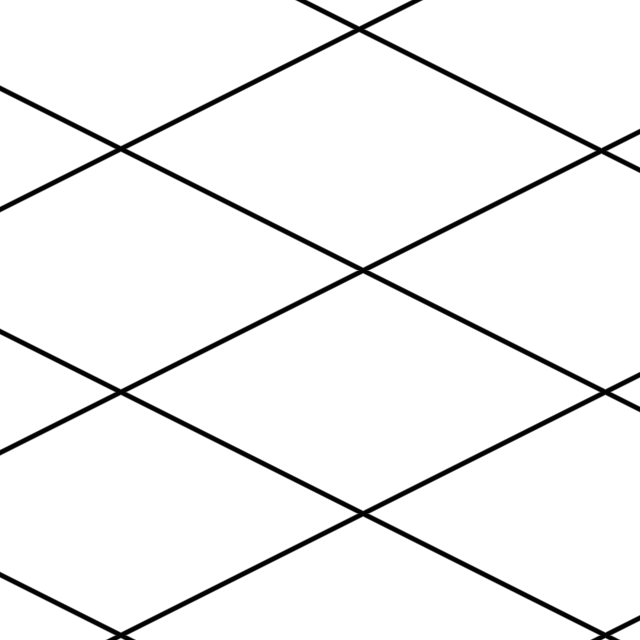
Give the GLSL for this pattern, as a Shadertoy shader.

```glsl
const float SLOPE = 0.502;          // rise of each strand per unit across
const float SPACING = 0.380;        // vertical step between parallel strands
const float RISING_START = 0.2925;  // left-edge height of a rising strand
const float FALLING_START = 0.4822; // left-edge height of a falling strand
const float TOP_SHIFT = -0.0062;    // slight sag of the uppermost falling strand
const float LINE_WIDTH = 0.0076;
const vec3 PAPER = vec3(1.0);
const vec3 INK = vec3(0.01);

// Perpendicular distance to the nearest strand of one parallel family.
// Strands from index 2 upward are moved by topShift.
float strandDistance(float height, float start, float topShift) {
    float index = round((height - start) / SPACING);
    float center = start + index * SPACING + topShift * step(1.5, index);
    return abs(height - center) / sqrt(1.0 + SLOPE * SLOPE);
}

float strokeCoverage(float dist, float pixel) {
    return 1.0 - smoothstep(-pixel, pixel, dist - 0.5 * LINE_WIDTH);
}

void mainImage(out vec4 fragColor, in vec2 fragCoord) {
    vec2 uv = fragCoord / iResolution.y;
    float pixel = 1.0 / iResolution.y;

    // Two crossing families form the flat diamonds
    float rising = strandDistance(uv.y - SLOPE * uv.x, RISING_START, 0.0);
    float falling = strandDistance(uv.y + SLOPE * uv.x, FALLING_START, TOP_SHIFT);

    float ink = strokeCoverage(min(rising, falling), pixel);
    fragColor = vec4(mix(PAPER, INK, ink), 1.0);
}
```
